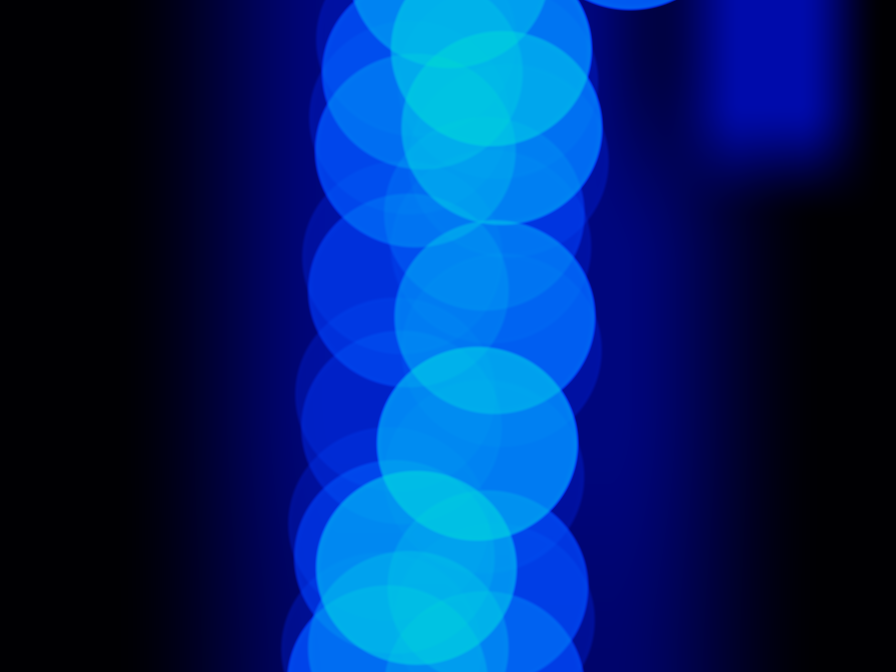
A WebGL 1 fragment shader for this background:

```glsl
precision highp float;
// Out-of-focus blue lights: two swaying vertical strands of translucent discs
// over a soft blue haze on black. Disc light is summed, then mapped to colour
// so that overlaps shift from deep blue to cyan.

#define DISC_RADIUS vec2(0.149, 0.144)
#define EDGE_SOFTNESS 0.022
#define RIM_GAIN 0.10
#define ECHO_LIGHT 0.03
#define HAZE_BLUE 0.48
#define PATCH_BLUE 0.66
#define MAX_GREEN 0.85
#define MAX_BLUE 0.95

uniform vec2 u_resolution;

// Light of one disc: flat body, soft edge and a faint brighter rim.
float disc(vec2 p, vec2 center, float light) {
    float d = length((p - center) / DISC_RADIUS);
    float body = 1.0 - smoothstep(1.0 - EDGE_SOFTNESS, 1.0 + EDGE_SOFTNESS, d);
    float rim = smoothstep(0.93, 0.99, d);
    return light * body * (1.0 + RIM_GAIN * rim);
}

// Left strand: drifts left going down, with a dim echo above each disc.
float leftStrand(vec2 p) {
    float sum = 0.0;
    for (int k = 0; k < 6; k++) {
        float i = float(k);
        vec2 center = vec2(-0.038 - 0.0104 * i,
                           0.892 - 0.182 * i + 0.219 * i * exp(-1.2 * i));
        float light = 0.12 + 0.07 * cos(1.257 * (i - 0.5));
        sum += disc(p, center, light);
        sum += disc(p, center + vec2(-0.009, 0.049), ECHO_LIGHT);
    }
    return sum;
}

// Right strand: zigzags, with a dim echo below each disc.
float rightStrand(vec2 p) {
    float sum = 0.0;
    for (int k = 1; k < 7; k++) {
        float i = float(k);
        vec2 center = vec2(0.080 - 0.0052 * i + 0.0104 * cos(3.1416 * i),
                           1.043 - 0.1528 * i + 0.0972 * sin(0.5236 * i)
                           - 0.0139 * sin(1.0472 * i));
        float light = 0.26 + 0.18 * cos(1.85 * (i - 4.8));
        sum += disc(p, center, light);
        sum += disc(p, center + vec2(0.010, -0.049), ECHO_LIGHT);
    }
    return sum;
}

// Single lights at the ends of the strands.
float accentLights(vec2 p) {
    return disc(p, vec2(0.002, 1.043), 0.30)
         + disc(p, vec2(0.271, 1.130), 0.30)
         + disc(p, vec2(-0.047, 0.155), 0.42)
         + disc(p, vec2(-0.059, 0.036), 0.18)
         + disc(p, vec2(0.054, -0.024), 0.15);
}

// Broad haze around the strands plus a blurred patch at the upper right.
float hazeBlue(vec2 p) {
    float column = smoothstep(-0.50, -0.16, p.x)
                 * (1.0 - smoothstep(0.24, 0.56, p.x));
    column *= 0.85 + 0.15 * smoothstep(0.0, 0.4, p.y);
    vec2 q = abs(p - vec2(0.480, 0.93));
    float patchMask = (1.0 - smoothstep(0.04, 0.17, q.x))
                    * (1.0 - smoothstep(0.08, 0.26, q.y));
    float upperGap = smoothstep(0.20, 0.30, p.x) * smoothstep(0.60, 0.95, p.y);
    column *= 1.0 - 0.4 * upperGap;
    return mix(HAZE_BLUE * column, PATCH_BLUE, patchMask);
}

void main() {
    // Height is one unit; x is measured from the centre line.
    vec2 p = gl_FragCoord.xy / u_resolution.y;
    p.x -= 0.5 * u_resolution.x / u_resolution.y;

    float haze = hazeBlue(p);
    float light = leftStrand(p) + rightStrand(p) + accentLights(p);

    // Blue saturates early, green keeps growing with overlap.
    float blue = mix(haze, MAX_BLUE, 1.0 - exp(-12.0 * light));
    blue -= 0.05 * light * light;
    float green = MAX_GREEN * (1.0 - exp(-1.7 * light)) + 0.1 * haze * haze;

    gl_FragColor = vec4(0.0, green, blue + 0.012, 1.0);
}
```
